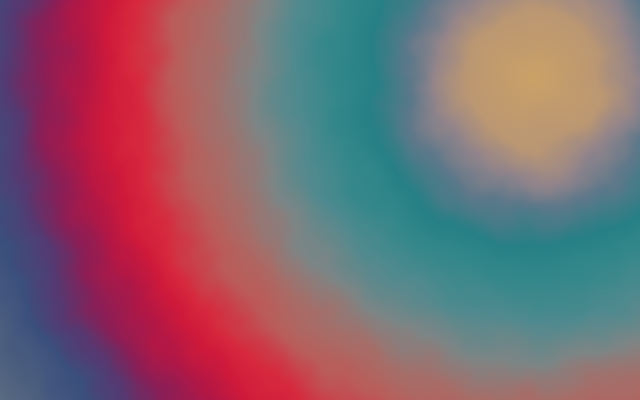
Write a Shadertoy shader that draws this background.

```glsl
const vec2 GLOW_CENTER = vec2(1.338, 0.806);

const vec3 GOLD = vec3(0.79, 0.63, 0.40);
const vec3 TAN = vec3(0.73, 0.59, 0.45);
const vec3 MAUVE = vec3(0.58, 0.52, 0.54);
const vec3 SLATE = vec3(0.37, 0.47, 0.54);
const vec3 DEEP_TEAL = vec3(0.15, 0.50, 0.52);
const vec3 TEAL = vec3(0.20, 0.53, 0.54);
const vec3 PALE_TEAL = vec3(0.31, 0.54, 0.56);
const vec3 WARM_GREY = vec3(0.49, 0.52, 0.52);
const vec3 DUSTY_ROSE = vec3(0.65, 0.43, 0.41);
const vec3 CORAL = vec3(0.73, 0.36, 0.35);
const vec3 RED = vec3(0.84, 0.16, 0.24);
const vec3 CRIMSON = vec3(0.81, 0.10, 0.23);
const vec3 RUBY = vec3(0.70, 0.09, 0.27);
const vec3 PLUM = vec3(0.54, 0.12, 0.34);
const vec3 VIOLET = vec3(0.34, 0.22, 0.44);
const vec3 INDIGO = vec3(0.23, 0.31, 0.49);
const vec3 BLUE_GREY = vec3(0.35, 0.42, 0.50);

// Random unit gradient for a lattice cell
vec2 gradientAt(vec2 cell) {
    float angle = 6.2832 * fract(sin(dot(cell, vec2(127.1, 311.7))) * 43758.5);
    return vec2(cos(angle), sin(angle));
}

float gradientNoise(vec2 p) {
    vec2 cell = floor(p);
    vec2 f = fract(p);
    vec2 u = f * f * f * (f * (f * 6.0 - 15.0) + 10.0);
    vec2 e = vec2(0.0, 1.0);
    float a = dot(gradientAt(cell), f);
    float b = dot(gradientAt(cell + e.yx), f - e.yx);
    float c = dot(gradientAt(cell + e.xy), f - e.xy);
    float d = dot(gradientAt(cell + e.yy), f - e.yy);
    return mix(mix(a, b, u.x), mix(c, d, u.x), u.y);
}

// Layered noise for the cloudy ring edges
float fbm(vec2 p, int octaves) {
    float sum = 0.0;
    float amplitude = 0.5;
    for (int i = 0; i < octaves; i++) {
        sum += amplitude * gradientNoise(p);
        p = mat2(1.6, 1.2, -1.2, 1.6) * p + 7.3;
        amplitude *= 0.5;
    }
    return sum;
}

// Linear blend to the next ring colour between two radii
vec3 ring(vec3 base, vec3 next, float radius, float start, float end) {
    return mix(base, next, clamp((radius - start) / (end - start), 0.0, 1.0));
}

// Colours ordered from the glow outward
vec3 ringPalette(float r) {
    vec3 color = ring(GOLD, TAN, r, 0.0, 0.17);
    color = ring(color, MAUVE, r, 0.17, 0.25);
    color = ring(color, SLATE, r, 0.25, 0.32);
    color = ring(color, DEEP_TEAL, r, 0.32, 0.42);
    color = ring(color, TEAL, r, 0.42, 0.51);
    color = ring(color, PALE_TEAL, r, 0.51, 0.60);
    color = ring(color, WARM_GREY, r, 0.60, 0.71);
    color = ring(color, DUSTY_ROSE, r, 0.71, 0.80);
    color = ring(color, CORAL, r, 0.80, 0.90);
    color = ring(color, RED, r, 0.90, 1.005);
    color = ring(color, CRIMSON, r, 1.005, 1.07);
    color = ring(color, RUBY, r, 1.07, 1.145);
    color = ring(color, PLUM, r, 1.145, 1.225);
    color = ring(color, VIOLET, r, 1.225, 1.30);
    color = ring(color, INDIGO, r, 1.30, 1.395);
    return ring(color, BLUE_GREY, r, 1.395, 1.56);
}

void mainImage(out vec4 fragColor, in vec2 fragCoord) {
    vec2 p = fragCoord / iResolution.y;

    // Ring radius, roughened by soft billows
    float billow = fbm(p * 7.0, 3);
    float radius = length(p - GLOW_CENTER) + 0.07 * billow;

    fragColor = vec4(ringPalette(radius), 1.0);
}
```
